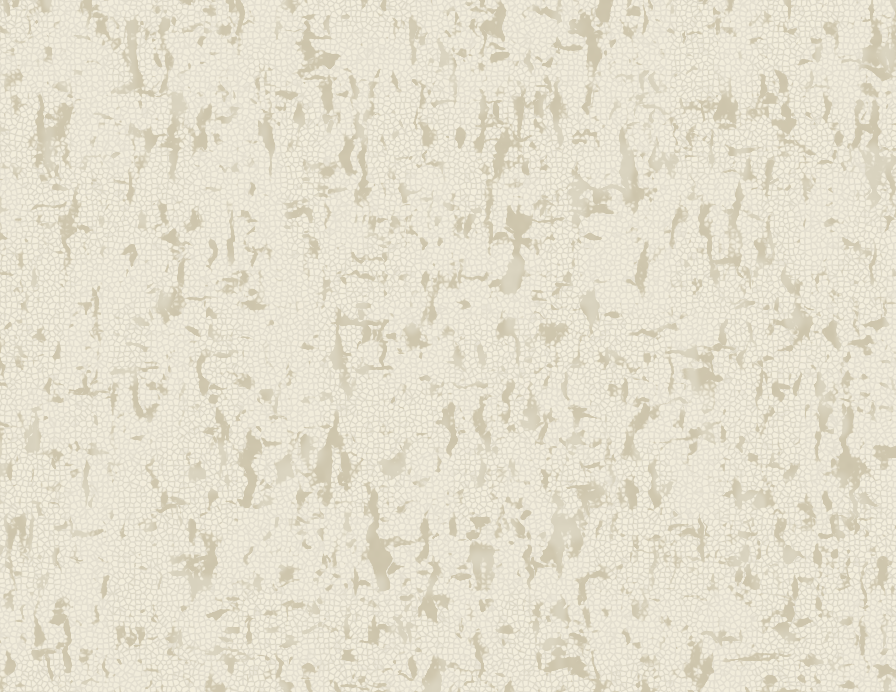
This texture is drawn by a WebGL 2 fragment shader. Its source:

```glsl
#version 300 es
precision highp float;
// Pebbled cream wallpaper with ragged tan flecks running upright and crosswise.

uniform vec2 u_resolution;
out vec4 fragColor;

const vec3 CREAM = vec3(0.952, 0.932, 0.864);
const vec3 GREY  = vec3(0.896, 0.876, 0.822);
const vec3 SAND  = vec3(0.862, 0.842, 0.768);
const vec3 PALE  = vec3(0.852, 0.828, 0.750);
const vec3 TAN   = vec3(0.808, 0.775, 0.678);

// Integer hash: two values in 0..1 per lattice cell
vec2 hash2(vec2 cell, uint seed) {
    uvec2 q = uvec2(ivec2(cell)) * uvec2(1597u, 3812u) + seed * 7919u;
    q = q * 1664525u + 1013904223u;
    q.x += q.y * 1664525u;
    q.y += q.x * 1664525u;
    q ^= q >> 16u;
    q.x += q.y * 1664525u;
    q.y += q.x * 1664525u;
    q ^= q >> 16u;
    return vec2(q & 65535u) / 65535.0;
}

// Smooth value noise
float noise(vec2 p, uint seed) {
    vec2 i = floor(p);
    vec2 f = p - i;
    f = f * f * (3.0 - 2.0 * f);
    float bottom = mix(hash2(i, seed).x, hash2(i + vec2(1, 0), seed).x, f.x);
    float top = mix(hash2(i + vec2(0, 1), seed).x, hash2(i + vec2(1, 1), seed).x, f.x);
    return mix(bottom, top, f.y);
}

// Cellular noise: gap between the nearest and second nearest seed
float pebbleEdge(vec2 p, uint seed) {
    vec2 cell = floor(p);
    float nearest = 9.0;
    float second = 9.0;
    for (int y = -1; y <= 1; y++) {
        for (int x = -1; x <= 1; x++) {
            vec2 c = cell + vec2(x, y);
            float d = distance(p, c + 0.1 + 0.8 * hash2(c, seed));
            second = min(second, max(nearest, d));
            nearest = min(nearest, d);
        }
    }
    return second - nearest;
}

// Two octaves of stretched noise, thickened in some regions
float fleckField(vec2 p, vec2 frequency, uint seed) {
    float body = 0.75 * noise(p * frequency, seed);
    float detail = 0.25 * noise(p * frequency * 2.1 + 7.3, seed + 1u);
    float density = 0.17 * (noise(p * vec2(15.0, 6.0), seed + 2u) - 0.5);
    return body + detail + density;
}

float fleckMask(float field, float threshold) {
    return smoothstep(threshold - 0.05, threshold + 0.05, field);
}

// Irregular shift that breaks up straight outlines
vec2 raggedWarp(vec2 p, float frequency, float amount) {
    vec2 shift = vec2(noise(p * frequency, 31u), noise(p * frequency, 32u)) - 0.5;
    return p + amount * shift;
}

// Pebbled ground, with the relief fading in and out by patch
vec3 ground(vec2 p, float edge) {
    float patchiness = smoothstep(0.3, 0.7, noise(p * vec2(16.0, 10.0), 41u));
    float relief = mix(0.5, smoothstep(0.1, 0.48, edge), mix(0.75, 1.0, patchiness));
    float crevice = (1.0 - smoothstep(0.0, 0.24, edge)) * mix(0.25, 0.85, patchiness);
    return mix(mix(GREY, CREAM, relief), SAND, crevice);
}

void main() {
    vec2 p = gl_FragCoord.xy / u_resolution.y;
    float edge = pebbleEdge(p * 128.0, 11u);

    // Flecks in three shapes, with outlines nibbled by the pebbles
    vec2 q = raggedWarp(raggedWarp(p, 52.0, 0.011), 125.0, 0.006);
    float nibble = 0.08 * (0.3 - edge);
    float upright = fleckMask(fleckField(q, vec2(72.0, 25.0), 51u) + nibble, 0.725);
    float crosswise = fleckMask(fleckField(q, vec2(36.0, 88.0), 61u) + nibble, 0.775);
    float specks = fleckMask(fleckField(q, vec2(88.0, 66.0), 81u) + nibble, 0.81);
    float fleck = max(upright, max(crosswise, specks));

    // Flecks fade between deep and pale ink
    float fade = smoothstep(0.45, 0.8, noise(p * vec2(42.0, 26.0), 71u));
    vec3 ink = mix(TAN, PALE, fade) + 0.016 * (noise(p * 110.0, 72u) - 0.5);

    fragColor = vec4(mix(ground(p, edge), ink, fleck), 1.0);
}
```
